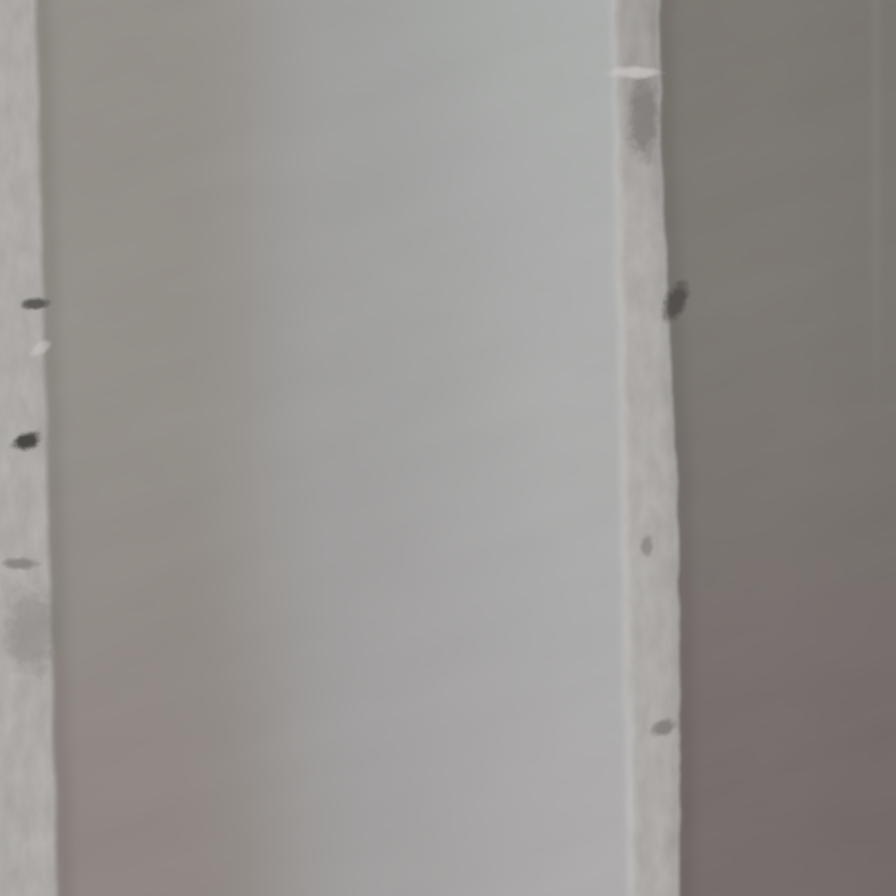
Reproduce this texture procedurally as a WebGL 1 fragment shader.

```glsl
precision highp float;
// Painted plaster wall: a soft grey panel between two rough vertical ridges,
// with a darker panel on the right. Horizontal gradients give the base tones;
// gradient noise wobbles the ridge edges and adds relief, marks add chips.

uniform vec2 u_resolution;

const vec3 PANEL_WARM  = vec3(0.580, 0.563, 0.540);
const vec3 PANEL_MID   = vec3(0.627, 0.623, 0.620);
const vec3 PANEL_LIGHT = vec3(0.677, 0.677, 0.675);
const vec3 PANEL_ROSE  = vec3(0.560, 0.527, 0.515);
const vec3 SHADE_TOP   = vec3(0.490, 0.473, 0.452);
const vec3 SHADE_LOW   = vec3(0.465, 0.428, 0.428);
const vec3 RIDGE_COLOR = vec3(0.675, 0.664, 0.652);
const vec3 CHIP_DARK   = vec3(0.270, 0.260, 0.250);
const vec3 CHIP_GREY   = vec3(0.480, 0.468, 0.455);
const vec3 CHIP_LIGHT  = vec3(0.780, 0.770, 0.755);
const float EDGE_SOFT  = 0.005;
const float EDGE_WOBBLE = 0.006;
const float WALL_RELIEF = 0.018;
const float RIDGE_RELIEF = 0.085;

vec2 hashGradient(vec2 cell) {
  vec2 h = vec2(dot(cell, vec2(127.1, 311.7)), dot(cell, vec2(269.5, 183.3)));
  return 2.0 * fract(sin(h) * 43758.5) - 1.0;
}

float gradientNoise(vec2 p) {
  vec2 i = floor(p), f = fract(p);
  vec2 w = f * f * f * (f * (f * 6.0 - 15.0) + 10.0);
  float a = dot(hashGradient(i), f);
  float b = dot(hashGradient(i + vec2(1.0, 0.0)), f - vec2(1.0, 0.0));
  float c = dot(hashGradient(i + vec2(0.0, 1.0)), f - vec2(0.0, 1.0));
  float d = dot(hashGradient(i + vec2(1.0, 1.0)), f - vec2(1.0, 1.0));
  return mix(mix(a, b, w.x), mix(c, d, w.x), w.y);
}

float fbm(vec2 p) {
  float sum = 0.0, amp = 0.5;
  for (int i = 0; i < 4; i++) {
    sum += amp * gradientNoise(p);
    p = p * 2.03 + 17.3;
    amp *= 0.5;
  }
  return sum;
}

// Soft, noise-roughened ellipse; slant leans it sideways with height.
float chip(vec2 p, vec2 center, vec2 radius, float slant) {
  vec2 d = p - center;
  d.x -= slant * d.y;
  float dist = length(d / radius) + 0.7 * fbm(p * 75.0);
  return 1.0 - smoothstep(0.45, 1.25, dist);
}

// Bell-shaped falloff around zero.
float bell(float x, float width) {
  return exp(-x * x / (width * width));
}

float rightOf(float x, float edge, float soft) {
  return smoothstep(edge - soft, edge + soft, x);
}

vec3 leftPanel(vec2 p) {
  vec3 col = mix(PANEL_WARM, PANEL_MID, smoothstep(0.20, 0.37, p.x));
  col = mix(col, PANEL_LIGHT, smoothstep(0.34, 0.70, p.x));
  float rose = (1.0 - smoothstep(0.0, 0.60, p.y)) * (1.0 - smoothstep(0.16, 0.42, p.x));
  col = mix(col, PANEL_ROSE, 0.9 * rose);
  float tint = smoothstep(0.28, 0.5, p.x) * (0.5 - p.y);
  return col + tint * vec3(0.006, -0.014, -0.004);
}

vec3 rightPanel(vec2 p) {
  vec3 col = mix(SHADE_LOW, SHADE_TOP, smoothstep(0.0, 0.7, p.y));
  col -= 0.012 * smoothstep(0.85, 1.0, p.x);
  return col + 0.018 * bell(p.x - 0.978, 0.006) * smoothstep(0.45, 0.8, p.y);
}

void main() {
  vec2 p = gl_FragCoord.xy / u_resolution;

  // Ridge outlines drift right toward the bottom.
  float wobble = EDGE_WOBBLE * fbm(vec2(3.0, p.y * 14.0));
  float leftEdge = mix(0.064, 0.040, p.y) + wobble;
  float ridgeL = mix(0.703, 0.685, p.y) + EDGE_WOBBLE * fbm(vec2(9.0, p.y * 18.0));
  float ridgeR = mix(0.757, 0.735, smoothstep(0.3, 0.95, p.y))
               + 1.3 * EDGE_WOBBLE * fbm(vec2(21.0, p.y * 16.0));

  // Panels with slanted brush relief and contact shadows.
  vec3 col = mix(leftPanel(p), rightPanel(p), rightOf(p.x, ridgeR, EDGE_SOFT));
  vec2 brush = vec2(p.x * 6.0, (p.y - 0.3 * p.x) * 20.0);
  col += WALL_RELIEF * (fbm(brush) + 0.5 * fbm(p * 9.0));
  col -= 0.035 * bell(p.x - leftEdge - 0.008, 0.012);
  col -= 0.030 * bell(p.x - ridgeR - 0.008, 0.012);

  // Rough ridges, lit from the left.
  float inLeft = 1.0 - rightOf(p.x, leftEdge, EDGE_SOFT);
  float inRidge = rightOf(p.x, ridgeL, EDGE_SOFT) * (1.0 - rightOf(p.x, ridgeR, EDGE_SOFT));
  float grain = fbm(vec2(p.x * 55.0, p.y * 26.0));
  vec3 ridge = RIDGE_COLOR + RIDGE_RELIEF * grain;
  ridge -= 0.045 * smoothstep(0.72, 0.95, p.y) * inRidge;
  ridge -= 0.04 * bell(p.x - ridgeR, 0.010) * inRidge;
  col = mix(col, ridge, max(inLeft, inRidge));
  col += 0.045 * bell(p.x - ridgeL - 0.002, 0.006);

  // Chips and stains on the left ridge.
  col = mix(col, CHIP_DARK, 0.75 * chip(p, vec2(0.038, 0.661), vec2(0.016, 0.007), 0.4));
  col = mix(col, CHIP_DARK, 0.95 * chip(p, vec2(0.030, 0.508), vec2(0.015, 0.011), 0.5));
  col = mix(col, CHIP_GREY, 0.70 * chip(p, vec2(0.022, 0.371), vec2(0.020, 0.007), 0.0));
  col = mix(col, CHIP_GREY, 0.40 * chip(p, vec2(0.036, 0.295), vec2(0.032, 0.050), 0.0));
  col = mix(col, CHIP_LIGHT, 0.60 * chip(p, vec2(0.046, 0.612), vec2(0.010, 0.009), 0.6));

  // Chips, stain and bright crack on the right ridge.
  col = mix(col, CHIP_GREY, 0.75 * chip(p, vec2(0.718, 0.870), vec2(0.018, 0.050), 0.0));
  col = mix(col, CHIP_DARK, 0.70 * chip(p, vec2(0.755, 0.664), vec2(0.013, 0.022), 0.3));
  col = mix(col, CHIP_GREY, 0.60 * chip(p, vec2(0.722, 0.391), vec2(0.008, 0.012), 0.0));
  col = mix(col, CHIP_GREY, 0.80 * chip(p, vec2(0.741, 0.188), vec2(0.014, 0.011), 0.5));
  col = mix(col, CHIP_LIGHT, 0.80 * chip(p, vec2(0.708, 0.919), vec2(0.030, 0.007), 0.0));

  gl_FragColor = vec4(clamp(col, 0.0, 1.0), 1.0);
}
```
